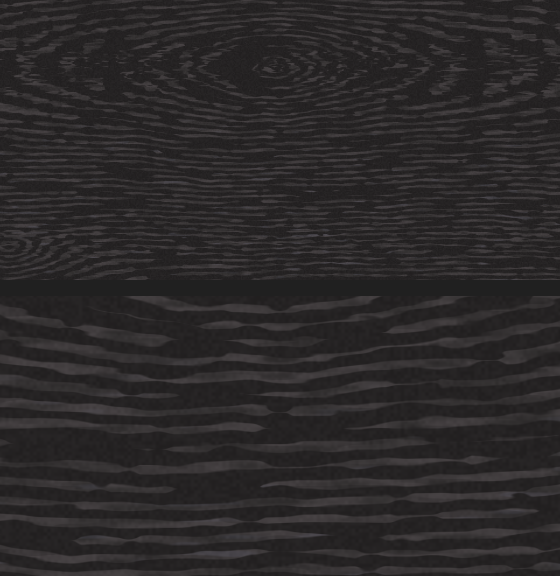
Top, the full canvas; bottom, a detail of the centre.
Reproduce this texture procedurally as a Shadertoy shader.

```glsl
float hash(vec2 p) {
    vec3 q = fract(vec3(p.xyx) * 0.1031);
    q += dot(q, q.yzx + 33.33);
    return fract((q.x + q.y) * q.z);
}

float noise(vec2 p) {
    vec2 i = floor(p), f = fract(p);
    f = f * f * (3.0 - 2.0 * f);
    return mix(mix(hash(i), hash(i + vec2(1, 0)), f.x),
               mix(hash(i + vec2(0, 1)), hash(i + vec2(1, 1)), f.x), f.y);
}

// Rings that are round near the knot and stretch into long arches away from it
float knotDistance(vec2 d) {
    float along = 0.09 * abs(d.x) + 0.11 * (1.0 - exp(-abs(d.x) / 0.22));
    return length(vec2(along * exp(-4.0 * d.y * d.y), d.y));
}

float smoothMin(float a, float b, float k) {
    float m = max(k - abs(a - b), 0.0) / k;
    return min(a, b) - 0.25 * m * m * k;
}

float growthHeight(vec2 uv) {
    vec2 d = uv - vec2(0.98, 0.76);
    float height = smoothMin(knotDistance(d),
                             knotDistance(uv - vec2(0.03, 0.115)) + 0.55, 0.04);
    // Small pinch under the large knot
    height += 0.014 * exp(-20.0 * length(vec2(d.x + 0.03, 0.02))
                          - 80.0 * (d.y + 0.19) * (d.y + 0.19));
    // Slow waviness of the grain
    height += 0.02 * (noise(uv * vec2(2.5, 5.0) + 4.0) - 0.5);
    height += 0.01 * (noise(uv * vec2(8.0, 14.0) + 19.0) - 0.5);
    return height;
}

void mainImage(out vec4 fragColor, in vec2 fragCoord) {
    vec2 uv = fragCoord / iResolution.y;

    // Horizontal pores fray the rings, most of all along the knot axes
    float upperAxis = exp(-130.0 * (uv.y - 0.76) * (uv.y - 0.76));
    float lowerAxis = exp(-200.0 * (uv.y - 0.15) * (uv.y - 0.15));
    float fray = 0.25 + 0.5 * upperAxis + 0.3 * lowerAxis;
    float pores = noise(uv * vec2(32.0, 160.0) + 7.0) - 0.5;
    float phase = growthHeight(uv) * 49.0 + fray * pores;

    // Each ring swells, thins and breaks along its length
    float ring = floor(phase);
    float gaps = noise(vec2(uv.x * 10.0, ring * 7.0 + 3.0));
    float dashes = noise(vec2(uv.x * 28.0, ring * 5.0 + 60.0));
    float halfWidth = 0.225 - 0.03 * upperAxis - 0.3 * smoothstep(0.68, 0.95, gaps)
                    - 0.2 * smoothstep(0.6, 1.0, dashes);
    float edge = clamp(0.7 * fwidth(phase), 0.06, 0.2);
    float line = smoothstep(-edge, edge, halfWidth - abs(fract(phase) - 0.5));

    // Dark pores slice the broad bands into horizontal flecks
    float slits = noise(uv * vec2(20.0, 130.0) + 200.0);
    line *= 1.0 - (0.25 + 0.6 * upperAxis) * smoothstep(0.58, 0.72, slits);

    // Streaked tone inside the raised grain
    float streaks = noise(uv * vec2(26.0, 140.0) + 31.0);
    float patches = noise(uv * vec2(14.0, 45.0) + 80.0);
    float tone = smoothstep(0.2, 0.8, 0.7 * streaks + 0.3 * patches);
    vec3 darkWood = vec3(0.143, 0.134, 0.136);
    vec3 paleGrain = mix(vec3(0.2, 0.19, 0.191), vec3(0.266, 0.248, 0.254), tone);
    vec3 color = mix(darkWood, paleGrain, line);

    // Faint cool glints and fine surface grit
    float glint = smoothstep(0.75, 0.92, noise(uv * vec2(18.0, 100.0) + 140.0));
    color += vec3(0.03, 0.034, 0.05) * glint * line * smoothstep(0.65, 0.45, uv.y);
    color += 0.03 * (noise(uv * 240.0) - 0.5);

    fragColor = vec4(color, 1.0);
}
```
